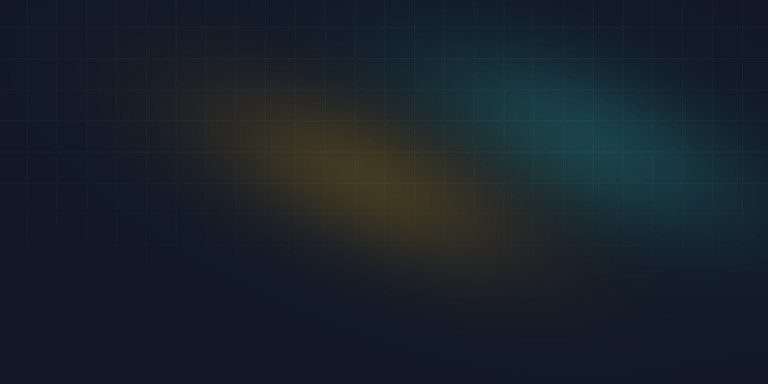
Give the GLSL for this background, as a WebGL 2 fragment shader.

```glsl
#version 300 es
precision highp float;

uniform vec2 u_resolution;
out vec4 fragColor;

// Soft elliptical glow, tilted down to the right
float glow(vec2 p, vec2 center, float angle, vec2 spread) {
    vec2 d = p - center;
    float c = cos(angle), s = sin(angle);
    vec2 q = vec2(c * d.x - s * d.y, s * d.x + c * d.y) / spread;
    return exp(-0.5 * dot(q, q));
}

// Thin lines repeated on both axes, anchored at a crossing point
float grid(vec2 p, vec2 anchor, vec2 cell, float halfWidth, float pixel) {
    vec2 toLine = abs(fract((p - anchor) / cell + 0.5) - 0.5) * cell;
    vec2 line = 1.0 - smoothstep(halfWidth - 0.5 * pixel, halfWidth + 0.5 * pixel, toLine);
    return max(line.x, line.y);
}

void main() {
    // Canvas height is one unit
    vec2 p = gl_FragCoord.xy / u_resolution.y;
    float pixel = 1.0 / u_resolution.y;
    float width = u_resolution.x * pixel;

    // Navy ground
    vec3 color = vec3(0.069, 0.095, 0.153);

    // Teal and amber glows
    float teal = glow(p, vec2(0.76 * width, 0.635), 0.38, vec2(0.33, 0.135));
    float amber = glow(p, vec2(0.475 * width, 0.535), 0.39, vec2(0.32, 0.125));
    color = mix(color, vec3(0.10, 0.26, 0.285), teal);
    color = mix(color, vec3(0.258, 0.224, 0.133), amber);

    // Faint grid, fading out toward the bottom
    float lines = grid(p, vec2(0.501 * width, 0.523), vec2(0.0776, 0.081), 0.0017, pixel);
    float fade = smoothstep(0.25, 0.6, p.y);
    color += vec3(0.012, 0.02, 0.02) * lines * fade;

    fragColor = vec4(color, 1.0);
}
```
